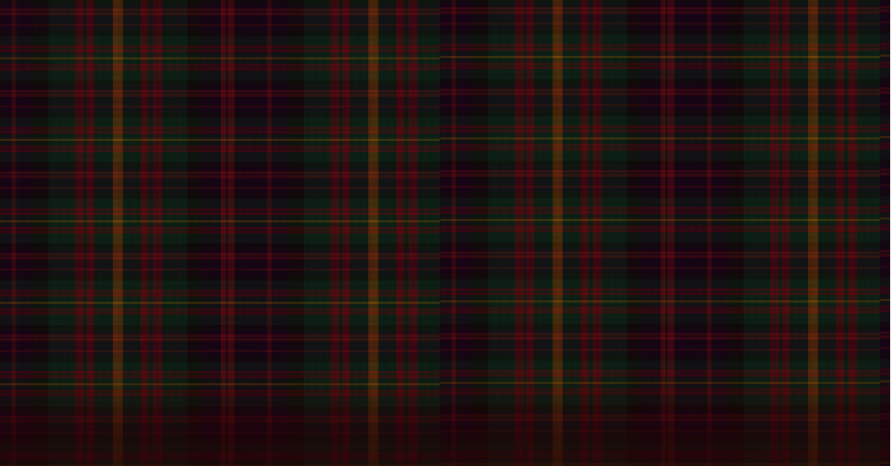
A Shadertoy shader for this pattern:

```glsl
const vec2 CANVAS = vec2(768.0, 399.0);  // cloth units across the canvas
const float TILE_WIDTH = 377.0;
const float CLOTH_EDGE = 763.0;
const vec2 SETT = vec2(219.0, 69.75);    // warp and weft repeat lengths
const vec2 GOLD_AT = vec2(101.0, 50.0);  // first gold stripe on each axis

const vec3 BLACK = vec3(0.060, 0.042, 0.030);
const vec3 PURPLE = vec3(0.085, 0.020, 0.080);
const vec3 GREEN = vec3(0.050, 0.120, 0.080);
const vec3 RED = vec3(0.330, 0.040, 0.060);
const vec3 GOLD = vec3(0.430, 0.225, 0.030);
const vec3 OLIVE = vec3(0.380, 0.290, 0.030);
const vec3 SCORCH = vec3(0.130, 0.010, 0.020);

// Smooth coverage of a stripe, with hairlines kept in proportion
float stripe(float d, float centre, float halfWidth, float px) {
    float cover = (halfWidth - abs(d - centre)) / px + 0.5;
    return clamp(cover, 0.0, min(1.0, 2.0 * halfWidth / px));
}

// Signed distance to the nearest repeat of a stripe
float centred(float x, float origin, float period) {
    return mod(x - origin + 0.5 * period, period) - 0.5 * period;
}

// Broad ground bands: green around gold, purple between, black borders
vec3 ground(float d, float period, float greenHalf, float purpleHalf, float px) {
    float purple = stripe(abs(d), 0.5 * period, purpleHalf, px);
    vec3 colour = mix(BLACK, PURPLE, purple);
    return mix(colour, GREEN, stripe(d, 0.0, greenHalf, px));
}

vec3 warpColour(float d, float px) {
    vec3 colour = ground(d, SETT.x, 59.5, 37.0, px);
    float red = stripe(d, -33.0, 3.6, px) + stripe(d, -23.5, 3.4, px);
    red += stripe(d, 23.0, 3.6, px) + stripe(d, 34.0, 3.8, px);
    red += stripe(d, 90.5, 2.2, px) + stripe(d, 97.0, 3.0, px);
    red += 0.75 * stripe(d, -89.0, 2.0, px);
    colour = mix(colour, RED, min(red, 1.0));
    return mix(colour, GOLD, stripe(d, 0.0, 4.3, px));
}

vec3 weftColour(float d, float px) {
    vec3 colour = ground(d, SETT.y, 19.0, 11.0, px);
    float red = stripe(d, -10.0, 1.1, px) + stripe(d, -6.7, 1.3, px);
    red += stripe(d, 6.0, 1.1, px) + stripe(d, 9.0, 1.3, px);
    red += stripe(d, 28.2, 1.1, px) + stripe(d, 31.5, 1.3, px);
    red += 0.7 * stripe(d, -28.5, 0.9, px);
    colour = mix(colour, RED, min(red, 1.0));
    return mix(colour, OLIVE, stripe(d, 0.0, 0.9, px));
}

// Layered sines for uneven thread tone
float threadTone(vec2 p) {
    float tone = sin(p.x * 0.83 + sin(p.y * 0.05));
    tone += sin(p.y * 1.07 + sin(p.x * 0.04));
    tone += 0.6 * sin((p.x + p.y) * 1.6);
    return 1.0 + 0.03 * tone;
}

void mainImage(out vec4 fragColor, in vec2 fragCoord) {
    vec2 uv = fragCoord / iResolution.xy;
    vec2 p = vec2(uv.x, 1.0 - uv.y) * CANVAS;
    vec2 px = CANVAS / iResolution.xy;

    // Each tile restarts the warp and sits slightly higher than the last
    float tile = floor(p.x / TILE_WIDTH);
    float warpX = p.x - tile * TILE_WIDTH;
    float weftY = p.y + tile * 1.2;

    // Equal blend of the two thread directions
    vec3 warp = warpColour(centred(warpX, GOLD_AT.x, SETT.x), px.x);
    vec3 weft = weftColour(centred(weftY, GOLD_AT.y, SETT.y), px.y);
    vec3 cloth = mix(warp, weft, 0.46) * threadTone(p);

    // Red shadow gathering along the bottom edge
    float shade = smoothstep(0.24, 0.0, uv.y);
    cloth = mix(cloth, SCORCH, 0.65 * shade);

    // Bare margin on the right
    float margin = clamp((p.x - CLOTH_EDGE) / px.x + 0.5, 0.0, 1.0);
    fragColor = vec4(mix(cloth, vec3(1.0), margin), 1.0);
}
```
